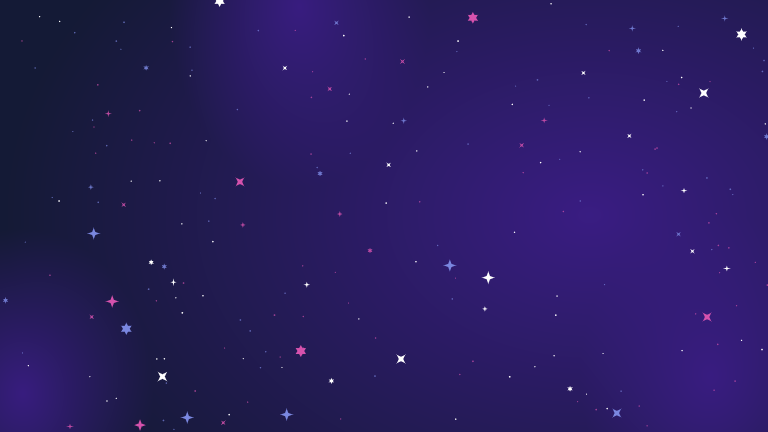
Give the GLSL for this background, as a WebGL 2 fragment shader.

```glsl
#version 300 es
precision highp float;
// Night sky: a navy ground lit by soft elliptical violet glows, with stars
// scattered over it in three sizes. Each star is placed by an integer hash;
// large ones are star polygons folded into one sector, small ones are dots.

uniform vec2 u_resolution;
out vec4 fragColor;

const float PI = 3.14159265;

// Colours
const vec3 NAVY       = vec3(0.080, 0.100, 0.210);
const vec3 VIOLET     = vec3(0.225, 0.112, 0.510);
const vec3 WHITE      = vec3(1.00, 1.00, 1.00);
const vec3 PINK       = vec3(0.84, 0.32, 0.68);
const vec3 PERIWINKLE = vec3(0.48, 0.53, 0.88);

// Glows: centre.xy and radii.zw as fractions of the canvas
const vec4 GLOW_MAIN   = vec4(0.768, 0.502, 0.76, 0.95);
const vec4 GLOW_TOP    = vec4(0.390, 0.985, 0.17, 0.42);
const vec4 GLOW_LEFT   = vec4(0.030, 0.090, 0.17, 0.38);
const vec4 GLOW_RIGHT  = vec4(0.925, 0.130, 0.17, 0.38);
const float SIDE_GLOW  = 0.95;

// Stars: counts, and radii in canvas heights
const int   LARGE_COUNT  = 18;
const int   MEDIUM_COUNT = 37;
const int   DOT_COUNT    = 170;
const float LARGE_RADIUS  = 0.0142;
const float MEDIUM_RADIUS = 0.0064;
const float DOT_RADIUS    = 0.0019;
const float FOUR_POINT_INNER = 0.39;
const float SIX_POINT_INNER  = 0.577;

uint scramble(uint v) {
    v = v * 747796405u + 2891336453u;
    v = ((v >> ((v >> 28u) + 4u)) ^ v) * 277803737u;
    return (v >> 22u) ^ v;
}

// Four random values in 0..1 for one star
vec4 hash4(uint seed) {
    uint a = scramble(seed);
    uint b = scramble(a);
    uint c = scramble(b);
    uint d = scramble(c);
    return vec4(uvec4(a, b, c, d) >> 8u) / 16777216.0;
}

// Linear falloff from 1 at the centre to 0 on the ellipse
float glow(vec2 uv, vec4 ellipse) {
    return max(0.0, 1.0 - length((uv - ellipse.xy) / ellipse.zw));
}

// Distance to the edge of a star polygon, with one tip along +x
float starDistance(vec2 q, float radius, float points, float inner) {
    float halfSector = PI / points;
    float angle = atan(q.y, q.x) + halfSector;
    angle = abs(mod(angle, 2.0 * halfSector) - halfSector);
    vec2 folded = length(q) * vec2(cos(angle), sin(angle));
    vec2 tip = vec2(radius, 0.0);
    vec2 edge = radius * inner * vec2(cos(halfSector), sin(halfSector)) - tip;
    return dot(folded - tip, normalize(vec2(edge.y, -edge.x)));
}

// Upright sparkle, diagonal sparkle or six-pointed star
float shapeDistance(vec2 q, float radius, float pick) {
    if (pick > 0.62) return starDistance(q.yx, radius, 6.0, SIX_POINT_INNER);
    if (pick > 0.31) q = vec2(q.x - q.y, q.x + q.y) * sqrt(0.5);
    return starDistance(q, radius, 4.0, FOUR_POINT_INNER);
}

vec3 starColor(int i) {
    int k = i % 3;
    return k == 0 ? WHITE : (k == 1 ? PINK : PERIWINKLE);
}

// Draws one layer of scattered stars over the given colour
vec3 drawStars(vec3 color, vec2 p, float aspect, int count, float radius,
               uint seed, bool dots, float tintOpacity) {
    float pixel = 1.0 / u_resolution.y;
    float reach = radius + pixel;
    for (int i = 0; i < count; i++) {
        vec4 rnd = hash4(seed + uint(i));
        vec2 q = p - rnd.xy * vec2(aspect, 1.0);
        if (dot(q, q) > reach * reach) continue;
        float size = radius * mix(dots ? 0.6 : 0.92, 1.0, rnd.w);
        float d = dots ? length(q) - size : shapeDistance(q, size, rnd.z);
        float opacity = i % 3 == 0 ? 1.0 : tintOpacity;
        float cover = clamp(0.5 - d / pixel, 0.0, 1.0);
        color = mix(color, starColor(i), cover * opacity);
    }
    return color;
}

void main() {
    vec2 uv = gl_FragCoord.xy / u_resolution;
    vec2 p = gl_FragCoord.xy / u_resolution.y;
    float aspect = u_resolution.x / u_resolution.y;

    // Sky
    vec3 color = mix(NAVY, VIOLET, glow(uv, GLOW_MAIN));
    color = mix(color, VIOLET, SIDE_GLOW * glow(uv, GLOW_TOP));
    color = mix(color, VIOLET, SIDE_GLOW * glow(uv, GLOW_LEFT));
    color = mix(color, VIOLET, SIDE_GLOW * glow(uv, GLOW_RIGHT));

    // Stars, from small to large
    color = drawStars(color, p, aspect, DOT_COUNT, DOT_RADIUS, 5000u, true, 0.7);
    color = drawStars(color, p, aspect, MEDIUM_COUNT, MEDIUM_RADIUS, 900u, false, 0.85);
    color = drawStars(color, p, aspect, LARGE_COUNT, LARGE_RADIUS, 170u, false, 1.0);

    fragColor = vec4(color, 1.0);
}
```
